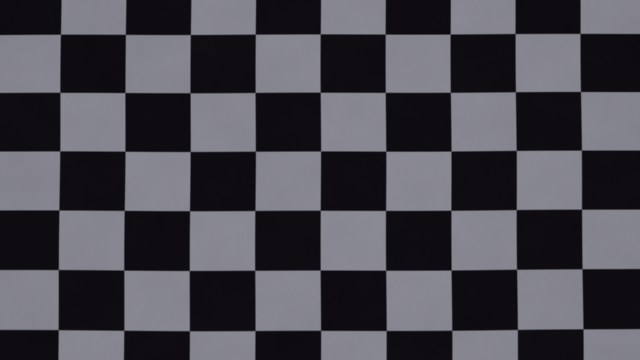
Give the GLSL for this pattern, as a WebGL 2 fragment shader.

```glsl
#version 300 es
precision highp float;
// Black and grey checkered cloth, seen at a slight tilt, with soft edges and faint mottling.

#define CELL_TOP 0.1802     // column width at the top edge
#define CELL_BOTTOM 0.1824  // column width at the bottom edge
#define CENTER_X 0.8912     // column line that stays upright
#define FIRST_ROW 0.0961    // first row line, measured down from the top
#define ROWS 6.2            // rows per canvas height at the first row line
#define ROW_STRETCH 0.156   // how much rows grow toward the bottom
#define BOW 0.005           // sag of the row lines
#define EDGE 0.0032         // half width of the soft edge
#define WEAR 0.010          // strength of tone variation

uniform vec2 u_resolution;
out vec4 fragColor;

const vec3 BLACK = vec3(0.057, 0.049, 0.069);
const vec3 GREY = vec3(0.531, 0.530, 0.572);

float hash(vec2 p) {
    p = fract(p * vec2(0.1031, 0.1130));
    p += dot(p, p.yx + 33.33);
    return fract((p.x + p.y) * p.x * 97.0);
}

// Square wave of period two with rounded steps at the integers
vec2 softSquare(vec2 c, vec2 width) {
    vec2 side = 1.0 - 2.0 * mod(floor(c), 2.0);
    vec2 lineDist = 0.5 - abs(fract(c) - 0.5);
    return side * sin(1.5708 * clamp(lineDist / width, 0.0, 1.0));
}

// Layered sines for broad, cloudy unevenness
float mottle(vec2 p) {
    float sum = 0.0;
    float gain = 0.5;
    for (int i = 0; i < 4; i++) {
        sum += gain * sin(p.x + 1.7 * sin(p.y * 0.8)) * sin(p.y + 1.3 * sin(p.x * 0.7));
        p = mat2(1.6, 1.2, -1.2, 1.6) * p + 2.3;
        gain *= 0.6;
    }
    return sum;
}

void main() {
    vec2 p = gl_FragCoord.xy / u_resolution.y;
    float down = 1.0 - p.y;
    float across = p.x / CENTER_X - 1.0;

    // Cloth coordinates: one unit per square, with tilt and sag
    float cell = mix(CELL_TOP, CELL_BOTTOM, down);
    float drop = down + BOW * down * across * across + 0.0015 * across - FIRST_ROW;
    vec2 cloth = vec2((p.x - CENTER_X) / cell, drop * (ROWS - ROW_STRETCH * drop));
    cloth += 0.004 * sin(cloth.yx * vec2(2.1, 1.7) + vec2(0.4, 1.9));

    // Checks: matching parity is black, the rest is grey
    float soft = max(EDGE, 0.8 / u_resolution.y);
    vec2 wave = softSquare(cloth, soft * vec2(1.0 / cell, ROWS));
    float light = 0.5 - 0.5 * wave.x * wave.y;
    vec3 color = mix(BLACK, GREY, light);

    // Wear: square tone, cloudy patches, fine grain and dimmer corners
    float tone = hash(floor(cloth) + 17.0) - 0.5;
    tone += mottle(cloth * 3.0) + 0.5 * (hash(floor(p * 288.0)) - 0.5);
    float shade = 1.0 - 0.03 * dot(vec2(across, down - 0.5), vec2(across, down - 0.5));
    color = color * shade + WEAR * tone * mix(0.4, 1.0, light);

    fragColor = vec4(color, 1.0);
}
```
